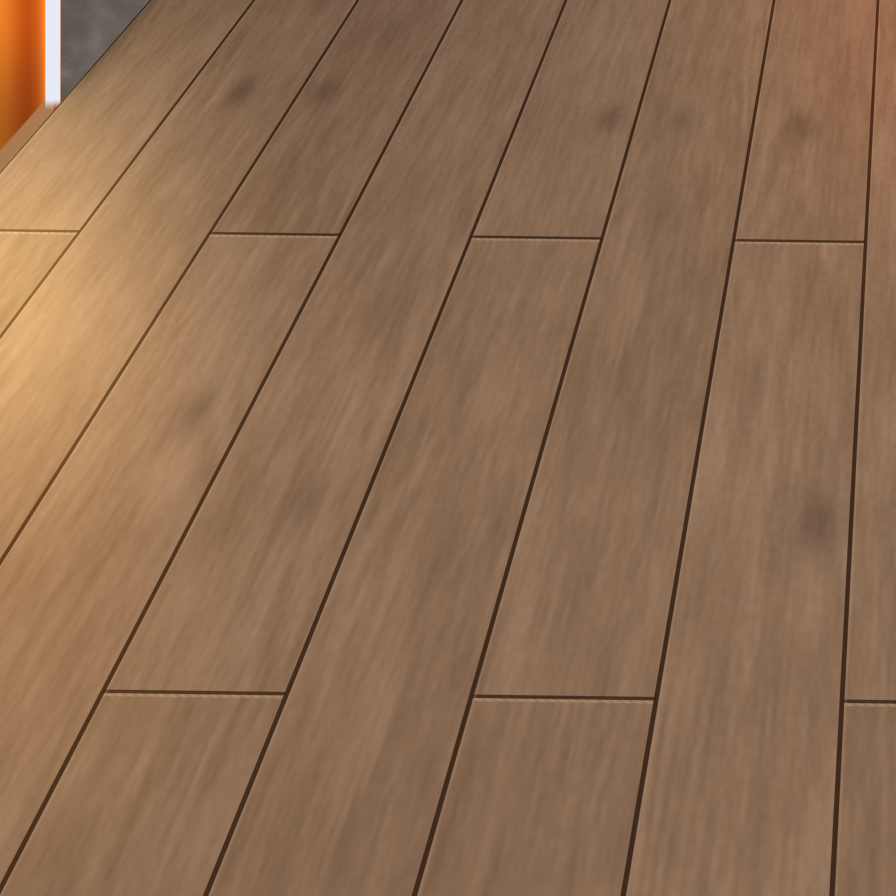
Reproduce this texture procedurally as a Shadertoy shader.

```glsl
// Oak plank floor in perspective, staggered joints, lit from a glowing wall corner at the upper left.

const vec2  VANISH       = vec2(1.031, 1.992); // vanishing point of the long seams
const float PLANK_WIDTH  = 0.117;              // canvas width per unit of depth
const float PLANK_LENGTH = 0.466;              // in inverse depth
const float JOINT_START  = 0.5675;             // inverse depth of the nearer joints
const float WALL_COLUMN  = -7.0;               // seam where floor meets wall

const vec3 OAK_DARK  = vec3(0.47, 0.36, 0.275);
const vec3 OAK_LIGHT = vec3(0.60, 0.475, 0.38);
const vec3 SEAM      = vec3(0.20, 0.13, 0.085);
const vec3 BEVEL     = vec3(0.70, 0.57, 0.45);
const vec3 GLOW      = vec3(0.27, 0.225, 0.135);

float hash(vec2 p) {
    return fract(sin(dot(p, vec2(127.1, 311.7))) * 43758.5453);
}

float noise(vec2 p) {
    vec2 i = floor(p), f = fract(p);
    f = f * f * (3.0 - 2.0 * f);
    return mix(mix(hash(i), hash(i + vec2(1, 0)), f.x),
               mix(hash(i + vec2(0, 1)), hash(i + vec2(1, 1)), f.x), f.y);
}

float fbm(vec2 p) {
    float sum = 0.0, amp = 0.5;
    for (int i = 0; i < 4; i++) {
        sum += amp * noise(p);
        p = p * 2.03 + 17.3;
        amp *= 0.5;
    }
    return sum;
}

// Smooth band of the given half width around zero distance
float band(float dist, float halfWidth, float px) {
    return 1.0 - smoothstep(halfWidth - px, halfWidth + px, abs(dist));
}

// Wood tone of one plank; p.x runs across (0..1), p.y along it
vec3 oak(vec2 p, float seed) {
    vec2 q = p + vec2(seed * 37.0, seed * 91.0);
    float cloud  = fbm(q * vec2(2.5, 1.3));
    float streak = fbm(q * vec2(13.0, 1.6));
    float fiber  = noise(q * vec2(36.0, 5.0));
    float pore   = noise(q * vec2(48.0, 22.0));

    // Arched growth rings around a wandering centre line
    float w = p.x - mix(0.25, 0.75, seed) + 0.25 * (noise(q * vec2(1.5, 1.0)) - 0.5);
    float ring = sin(65.0 * w * w + 5.0 * p.y + 5.0 * cloud + seed * 20.0);
    float ringMask = smoothstep(0.40, 0.65, fbm(q * vec2(1.6, 0.7) + 5.0));

    float tone = 0.52 + 0.55 * (cloud - 0.47) + 0.65 * (streak - 0.47)
               + 0.30 * (fiber - 0.5) + 0.20 * (pore - 0.5)
               + 0.13 * ring * ringMask + 0.16 * (seed - 0.5);
    vec3 color = mix(OAK_DARK, OAK_LIGHT, tone);

    // A small dark knot drawn out along the plank
    vec2 k = (p - vec2(0.2 + 0.6 * seed, 1.0 + 4.0 * hash(vec2(seed, 3.0)))) * vec2(9.0, 6.0);
    return color * (1.0 - 0.17 * exp(-dot(k, k)));
}

// Orange panel, light strip and grey wall, with a skirting on the left
vec3 wall(vec2 uv, float column, float px) {
    vec3 orange = mix(vec3(0.80, 0.43, 0.14), vec3(0.62, 0.25, 0.06), smoothstep(0.0, 0.035, uv.x));
    orange *= 0.82 + 0.35 * smoothstep(0.84, 1.0, uv.y);
    orange += vec3(0.35, 0.26, 0.12) * exp(-abs(uv.x - 0.05) * 130.0);
    vec3 grey = vec3(0.41, 0.375, 0.35) * (0.8 + 0.4 * fbm(uv * vec2(45.0, 60.0)));
    vec3 skirting = vec3(0.66, 0.48, 0.32);

    vec3 color = mix(orange, grey, smoothstep(-px, px, uv.x - 0.068));
    float onLeft = 1.0 - smoothstep(-px, px, uv.x - 0.06);
    color = mix(color, skirting, onLeft * smoothstep(-0.17, -0.14, column - WALL_COLUMN));
    float strip = band(uv.x - 0.059, 0.0085, px) * smoothstep(0.876, 0.89, uv.y);
    return mix(color, vec3(0.90, 0.92, 0.97), strip);
}

// Soft elliptical falloff
float pool(vec2 uv, vec2 center, vec2 radius) {
    vec2 r = (uv - center) / radius;
    return exp(-dot(r, r));
}

void mainImage(out vec4 fragColor, in vec2 fragCoord) {
    vec2 uv = fragCoord / iResolution.xy;
    float px = 0.8 / iResolution.y;

    // Perspective: column counts planks across, along counts them lengthwise
    float depth = VANISH.y - uv.y;
    float column = (uv.x - VANISH.x) / (depth * PLANK_WIDTH) + 0.44;
    float rowDepth = depth - 0.0135 * uv.x;
    float id = floor(column);
    float along = (1.0 / rowDepth - JOINT_START) / PLANK_LENGTH + 0.5 * mod(id, 2.0);
    float seed = hash(vec2(id, floor(along)) + 0.5);
    vec3 color = oak(vec2(fract(column), fract(along) * 6.0), seed);

    // End joints: dark groove with a ridged pale bevel below
    float jointDist = (fract(along + 0.5) - 0.5) * PLANK_LENGTH * rowDepth * rowDepth;
    float ridges = 0.5 + 0.5 * sin(column * 110.0 + jointDist * 900.0);
    float bevel = band(jointDist + 0.0017 * depth, 0.0013 * depth, px);
    color = mix(color, BEVEL, bevel * (0.3 + 0.35 * ridges));
    color = mix(color, SEAM, 0.8 * band(jointDist - 0.0002, 0.0011 * depth, px));

    // Long seams: dark groove with a faint lit edge on its right
    float seamDist = (fract(column + 0.5) - 0.5) * PLANK_WIDTH * depth;
    color = mix(color, BEVEL, 0.22 * band(seamDist - 0.0024 * depth, 0.0008 * depth, px));
    color = mix(color, SEAM, 0.88 * band(seamDist, 0.0015 * depth, px));

    // Warm light at the left, shade at the top, reddish tint at the right
    float glow = pool(uv, vec2(0.02, 0.70), vec2(0.17, 0.24));
    float spill = pool(uv, vec2(-0.05, 0.45), vec2(0.28, 0.45));
    color *= 1.0 - 0.13 * pool(uv, vec2(0.38, 1.05), vec2(0.40, 0.28));
    color += GLOW * glow + vec3(0.10, 0.055, 0.0) * spill;
    color += vec3(0.09, 0.02, -0.01) * pool(uv, vec2(1.05, 1.0), vec2(0.2, 0.25));

    // Wall beyond the last seam, with a contact shadow
    float edge = (column - WALL_COLUMN) * PLANK_WIDTH * depth;
    color *= 1.0 - 0.3 * exp(-abs(edge) * 70.0) * smoothstep(0.06, 0.11, uv.x);
    color = mix(wall(uv, column, px), color, smoothstep(-px, px, edge));
    fragColor = vec4(clamp(color, 0.0, 1.0), 1.0);
}
```
